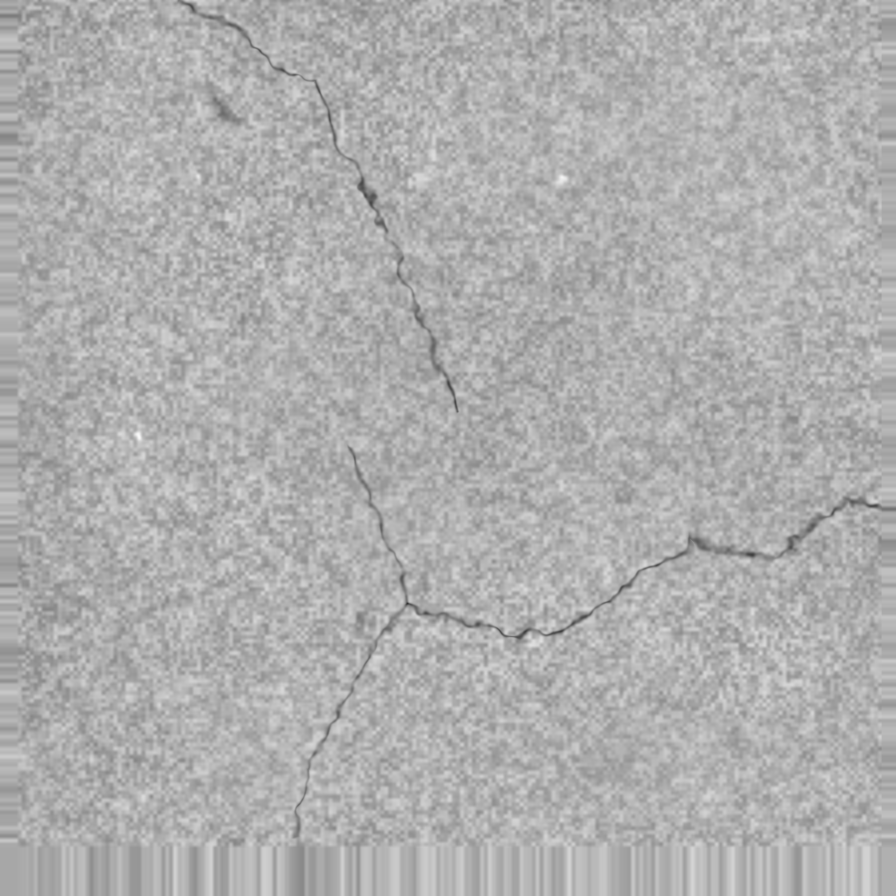
This texture is drawn by a WebGL 2 fragment shader. Its source:

```glsl
#version 300 es
precision highp float;
// Cracked grey concrete: layered value noise for the grain, jagged
// noise-warped polylines for the cracks, hashed blots for pits and chips.
// The left, right and bottom margins stretch the slab's outermost pixels.

uniform vec2 u_resolution;
out vec4 fragColor;

const float BASE_GREY = 0.69;
const float FINE_FREQ = 225.0;
const float FINE_AMOUNT = 0.175;
const float COARSE_FREQ = 118.0;
const float COARSE_AMOUNT = 0.125;
const float MOTTLE_AMOUNT = 0.05;
const float CLOUD_AMOUNT = 0.035;
const float EDGE_SHADE = 0.035;
const float CRACK_WIDTH = 0.0028;
const float CRACK_JITTER = 0.012;
const float RIM_LIGHT = 0.05;
const int BLOT_COUNT = 12;
const vec2 STAIN_CENTRE = vec2(0.247, 0.881);
const vec2 STAIN_SIZE = vec2(0.012, 0.028);
const float STAIN_TILT = 0.6;
const vec2 SLAB_MIN = vec2(0.018, 0.053);
const vec2 SLAB_MAX = vec2(0.985, 1.0);

// Crack paths, as corner points in canvas units
const vec2 UPPER_CRACK[8] = vec2[8](
  vec2(0.195, 1.0), vec2(0.27, 0.967), vec2(0.306, 0.928), vec2(0.355, 0.905),
  vec2(0.38, 0.84), vec2(0.415, 0.785), vec2(0.466, 0.655), vec2(0.508, 0.543));
const vec2 LOWER_CRACK[8] = vec2[8](
  vec2(1.0, 0.431), vec2(0.945, 0.438), vec2(0.86, 0.378), vec2(0.775, 0.396),
  vec2(0.66, 0.318), vec2(0.62, 0.287), vec2(0.565, 0.294), vec2(0.456, 0.322));
const vec2 BRANCH_CRACK[8] = vec2[8](
  vec2(0.392, 0.5), vec2(0.415, 0.43), vec2(0.45, 0.36), vec2(0.456, 0.322),
  vec2(0.425, 0.297), vec2(0.39, 0.22), vec2(0.342, 0.14), vec2(0.33, 0.068));

// Integer hash to 0..1
float hash(ivec2 cell, int seed) {
  uvec2 q = uvec2(cell + 4096) * uvec2(1597u, 3571u);
  uint h = (q.x ^ (q.y << 7)) + uint(seed) * 7919u;
  h = h * 747796u + 28913u;
  h = (h ^ (h >> 15)) * 739397u;
  h = (h ^ (h >> 13)) * 277803u;
  h ^= h >> 16;
  return float(h & 65535u) / 65535.0;
}

// Smooth value noise centred on zero
float noise(vec2 p, int seed) {
  ivec2 c = ivec2(floor(p));
  vec2 f = fract(p);
  f = f * f * (3.0 - 2.0 * f);
  float low = mix(hash(c, seed), hash(c + ivec2(1, 0), seed), f.x);
  float high = mix(hash(c + ivec2(0, 1), seed), hash(c + ivec2(1, 1), seed), f.x);
  return mix(low, high, f.y) - 0.5;
}

float segmentDistance(vec2 p, vec2 a, vec2 b) {
  vec2 ab = b - a;
  float t = clamp(dot(p - a, ab) / dot(ab, ab), 0.0, 1.0);
  return length(p - a - ab * t);
}

float pathDistance(vec2 p, vec2 path[8]) {
  float d = 1.0;
  for (int i = 0; i < 7; i++) d = min(d, segmentDistance(p, path[i], path[i + 1]));
  return d;
}

// Soft elliptical blot, 1 at its centre
float blot(vec2 p, vec2 size, float angle) {
  float c = cos(angle), s = sin(angle);
  vec2 q = vec2(c * p.x - s * p.y, s * p.x + c * p.y) / size;
  return exp(-dot(q, q) * 2.0);
}

float grain(vec2 p) {
  float roughness = 1.0 + 0.7 * noise(p * 7.0, 1);
  float g = FINE_AMOUNT * roughness * noise(p * FINE_FREQ, 2);
  g += COARSE_AMOUNT * noise(p * COARSE_FREQ, 3);
  g += MOTTLE_AMOUNT * noise(p * 45.0, 4);
  return g + CLOUD_AMOUNT * noise(p * 6.0, 5);
}

// Dark broken line with paler crumbs along its sides
float crackShade(vec2 p, vec2 path[8], float depth) {
  float d = pathDistance(p, path);
  float width = CRACK_WIDTH * (1.0 + 0.8 * noise(p * 50.0, 6));
  float line = exp(-d * d / (width * width));
  float rim = exp(-pow((d - 0.008) / 0.004, 2.0));
  float broken = 1.0 + 0.9 * noise(p * 80.0, 7);
  return RIM_LIGHT * rim * (noise(p * 130.0, 8) + 0.15) - depth * broken * line;
}

void main() {
  vec2 p = clamp(gl_FragCoord.xy / u_resolution, SLAB_MIN, SLAB_MAX);
  float grey = BASE_GREY + grain(p) - EDGE_SHADE * (1.0 - smoothstep(0.0, 0.15, p.x));

  // Cracks
  vec2 jitter = vec2(noise(p * 42.0, 10), noise(p * 42.0, 11));
  jitter += 0.6 * vec2(noise(p * 105.0, 12), noise(p * 105.0, 13));
  vec2 q = p + CRACK_JITTER * jitter;
  grey += crackShade(q, UPPER_CRACK, 0.25);
  grey += crackShade(q, LOWER_CRACK, 0.27);
  grey += crackShade(q, BRANCH_CRACK, 0.19);

  // Stain, then scattered dark pits and pale chips
  grey -= 0.23 * blot(q - STAIN_CENTRE, STAIN_SIZE, -STAIN_TILT);
  for (int i = 0; i < BLOT_COUNT; i++) {
    vec2 centre = vec2(hash(ivec2(i, 0), 20), hash(ivec2(i, 1), 20));
    vec2 size = mix(vec2(0.005), vec2(0.009, 0.013), hash(ivec2(i, 2), 20));
    float tone = i % 3 == 0 ? 0.24 : -0.16;
    grey += tone * blot(q - centre, size, 3.0 * hash(ivec2(i, 3), 20));
  }
  fragColor = vec4(vec3(clamp(grey, 0.0, 1.0)), 1.0);
}
```
